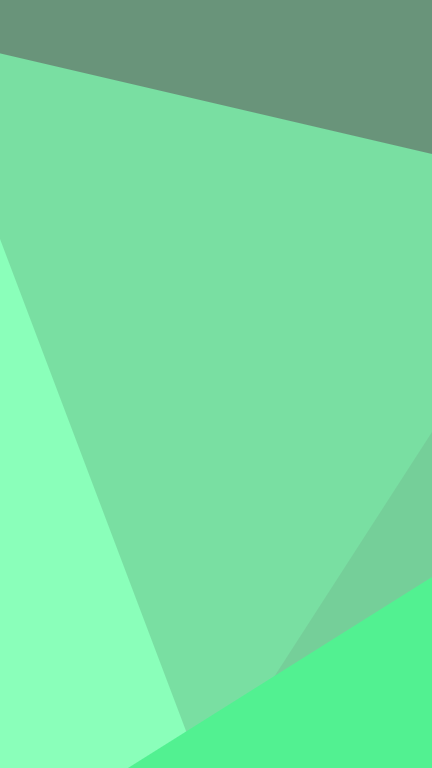
A WebGL 1 fragment shader for this background:

```glsl
precision highp float;
// Flat paper-like background: a mint field overlapped by four straight-edged
// sheets. Each sheet is a half-plane, given by two points on its edge, and is
// painted over the previous ones with a one-pixel smooth border.

uniform vec2 u_resolution;

// Coverage of the half-plane to the left of the line from a to b (canvas units).
float leftOf(vec2 a, vec2 b) {
  vec2 along = normalize((b - a) * u_resolution);
  vec2 offset = gl_FragCoord.xy - a * u_resolution;
  float signedDistance = along.x * offset.y - along.y * offset.x;
  return clamp(signedDistance + 0.5, 0.0, 1.0);
}

void main() {
  vec3 color = vec3(0.475, 0.873, 0.636);  // mint field

  // Grey-green sheet across the top
  color = mix(color, vec3(0.41, 0.58, 0.48), leftOf(vec2(0.0, 0.9305), vec2(1.0, 0.7995)));

  // Pale sheet on the left
  color = mix(color, vec3(0.54, 1.0, 0.73), leftOf(vec2(0.4306, 0.0482), vec2(0.0, 0.6888)));

  // Muted wedge on the right
  color = mix(color, vec3(0.46, 0.81, 0.60), leftOf(vec2(1.0, 0.4375), vec2(0.6343, 0.1185)));

  // Vivid sheet in the lower right corner, on top of the others
  color = mix(color, vec3(0.32, 0.945, 0.57), leftOf(vec2(1.0, 0.2487), vec2(0.2963, 0.0)));

  gl_FragColor = vec4(color, 1.0);
}
```
